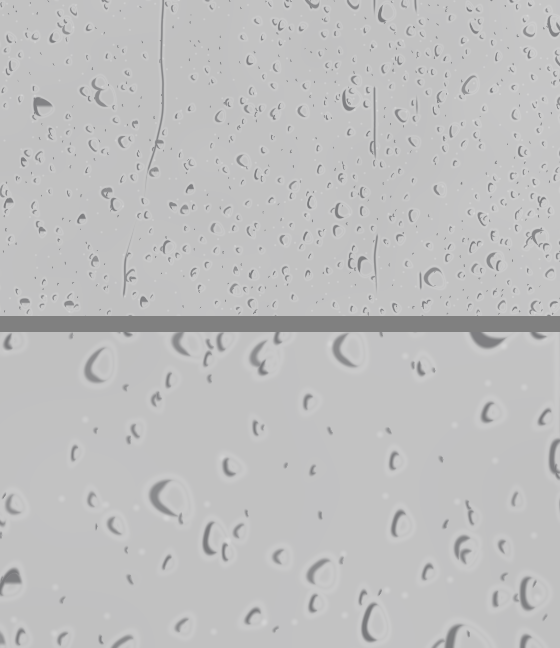
Top: the whole. Bottom: its middle third, enlarged.
Reproduce this texture procedurally as a Shadertoy shader.

```glsl
const vec3 GLASS = vec3(0.757, 0.757, 0.758);
const vec3 INK = vec3(0.475, 0.477, 0.487);
const float SOFTNESS = 0.0026;
const float HALO_WIDTH = 0.005;
const float HALO_GAIN = 0.028;
const float SPECK_CELL = 0.042;
const float SPECK_GAIN = 0.045;
const float STREAK_HALF_WIDTH = 0.0026;

// Each layer: cell size, chance of a drop, smallest and largest radius
const int LAYER_COUNT = 4;
const vec4 LAYERS[LAYER_COUNT] = vec4[](
    vec4(0.210, 0.30, 0.024, 0.036),
    vec4(0.095, 0.58, 0.011, 0.021),
    vec4(0.050, 0.50, 0.006, 0.010),
    vec4(0.036, 0.28, 0.002, 0.004));

// Each streak: x at the foot, lean, share of its length that is visible
const int STREAK_COUNT = 3;
const vec3 STREAKS[STREAK_COUNT] = vec3[](
    vec3(0.385, 0.130, 0.56),
    vec3(1.195, -0.015, 0.50),
    vec3(1.330, -0.010, 0.25));

vec3 hash3(vec2 p, float seed) {
    vec3 q = fract(vec3(p.xyx + seed * 7.31) * vec3(0.1031, 0.1030, 0.0973));
    q += dot(q, q.yxz + 33.33);
    return fract((q.xxy + q.yxx) * q.zyx);
}

float valueNoise(vec2 p) {
    vec2 i = floor(p), f = fract(p);
    f = f * f * (3.0 - 2.0 * f);
    float low = mix(hash3(i, 1.0).x, hash3(i + vec2(1, 0), 1.0).x, f.x);
    float high = mix(hash3(i + vec2(0, 1), 1.0).x, hash3(i + vec2(1, 1), 1.0).x, f.x);
    return mix(low, high, f.y);
}

float cover(float d) {
    float edge = max(SOFTNESS, 0.75 / iResolution.y);
    return 1.0 - smoothstep(-edge, edge, d);
}

float haloAt(float d) {
    float t = (d - HALO_WIDTH) / HALO_WIDTH;
    return exp(-2.0 * t * t);
}

// Returns ink and halo of one crescent-shaped drop
vec2 drop(vec2 p, vec2 centre, float radius, vec3 shape, vec3 look) {
    p.x += (shape.x - 0.5) * 0.6 * p.y;
    p.x /= mix(0.62, 1.0, shape.y);
    float angle = atan(p.y, p.x);
    float len = length(p) * (1.0 + 0.09 * sin(3.0 * angle + 6.28 * shape.z));

    // The dark side turns from upper left at the foot to lower left at the top
    float facing = 3.14 + mix(-0.75, 0.6, centre.y) + (look.x - 0.5) * 0.9;
    float taper = smoothstep(mix(-0.85, 0.25, look.y), 0.9, cos(angle - facing));
    float halfWidth = 0.0012 + radius * 0.165;
    float d = abs(len - radius) - halfWidth * (1.3 * taper - 0.3);
    float ink = cover(d) * smoothstep(0.0, 0.35, taper);

    // Filled caps gather towards the lower left
    float capChance = (1.0 - smoothstep(0.2, 1.0, centre.x))
                    * (1.0 - smoothstep(0.25, 0.75, centre.y));
    if (look.z < capChance * 0.8 && radius > 0.009) {
        float cap = cover(len - radius) * smoothstep(-0.1, 0.35, p.y / radius);
        ink = max(ink, cap * 0.95);
    }
    return vec2(ink * mix(0.7, 1.0, shape.z), haloAt(d) * smoothstep(0.003, 0.008, radius));
}

vec2 dropLayer(vec2 p, vec4 layer, float seed) {
    vec2 result = vec2(0.0);
    vec2 home = floor(p / layer.x);
    for (int y = -1; y <= 1; y++)
    for (int x = -1; x <= 1; x++) {
        vec2 cell = home + vec2(x, y);
        vec3 place = hash3(cell, seed);
        vec2 centre = (cell + 0.1 + 0.8 * place.xy) * layer.x;
        float crowd = 0.45 + 0.9 * valueNoise(centre * 5.0)
                    + 0.4 * smoothstep(1.3, 1.6, centre.x);
        if (place.z > layer.y * crowd) continue;
        vec3 shape = hash3(cell, seed + 11.0);
        vec3 look = hash3(cell, seed + 23.0);
        float radius = mix(layer.z, layer.w, look.z * look.x + 0.3 * shape.y);
        result = max(result, drop(p - centre, centre, radius, shape, look));
    }
    return result;
}

// Thin broken trails running down the glass
vec2 streaks(vec2 p) {
    vec2 result = vec2(0.0);
    for (int i = 0; i < STREAK_COUNT; i++) {
        vec3 s = STREAKS[i];
        float seed = float(i) * 17.0;
        float path = s.x + s.y * smoothstep(0.0, 0.75, p.y)
                   + 0.014 * (valueNoise(vec2(p.y * 11.0, seed)) - 0.5);
        float visible = smoothstep(0.0, 0.12, valueNoise(vec2(seed + 5.0, p.y * 9.0)) - 1.0 + s.z);
        float d = abs(p.x - path) - STREAK_HALF_WIDTH * visible;
        result = max(result, vec2(cover(d) * 0.85, haloAt(d)) * visible);
    }
    return result;
}

float lightSpecks(vec2 p) {
    vec2 cell = floor(p / SPECK_CELL);
    vec3 h = hash3(cell, 41.0);
    float d = length(p - (cell + 0.2 + 0.6 * h.xy) * SPECK_CELL) - 0.003;
    return cover(d) * step(h.z, 0.35);
}

void mainImage(out vec4 fragColor, in vec2 fragCoord) {
    vec2 p = fragCoord / iResolution.y;
    vec2 marks = streaks(p);
    for (int i = 0; i < LAYER_COUNT; i++)
        marks = max(marks, dropLayer(p, LAYERS[i], 3.0 + 5.0 * float(i)));

    // Faint mottling, a little paler towards the right
    float shade = 0.012 * (valueNoise(p * 6.0) - 0.5) + 0.012 * smoothstep(1.2, 1.75, p.x);
    vec3 color = GLASS + shade + HALO_GAIN * marks.y + SPECK_GAIN * lightSpecks(p);
    fragColor = vec4(mix(color, INK, marks.x), 1.0);
}
```
